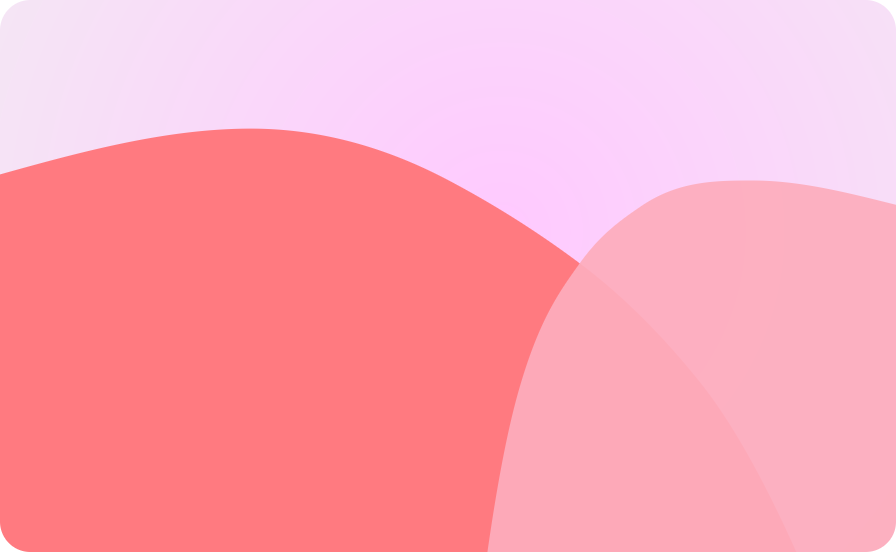
Write a Shadertoy shader that draws this background.

```glsl
const vec3 CORAL = vec3(1.0, 0.478, 0.502);
const vec3 ROSE = vec3(0.991, 0.677, 0.739);
const vec3 ORCHID = vec3(1.0, 0.788, 1.0);
const vec3 MIST = vec3(0.96, 0.90, 0.96);
const vec3 PAPER = vec3(1.0);
const float ROSE_OPACITY = 0.93;
const int KNOTS = 6;

// Cubic between two knots, each holding x, height and slope
float hermite(vec3 a, vec3 b, float x) {
    float span = b.x - a.x;
    float t = (x - a.x) / span;
    float s = 1.0 - t;
    return s * s * ((1.0 + 2.0 * t) * a.y + t * span * a.z)
         + t * t * ((3.0 - 2.0 * t) * b.y - s * span * b.z);
}

// Smooth ridge height, extended in a straight line past both ends
float ridge(vec3 knots[KNOTS], float x) {
    vec3 first = knots[0];
    vec3 last = knots[KNOTS - 1];
    float inside = clamp(x, first.x, last.x);
    float height = first.y;
    for (int i = 0; i < KNOTS - 1; i++) {
        if (inside >= knots[i].x) height = hermite(knots[i], knots[i + 1], inside);
    }
    return height + min(x - first.x, 0.0) * first.z + max(x - last.x, 0.0) * last.z;
}

// Antialiased coverage, positive inside
float coverage(float d) {
    float pixel = max(length(vec2(dFdx(d), dFdy(d))), 1e-5);
    return clamp(0.5 + d / pixel, 0.0, 1.0);
}

float roundedBox(vec2 p, vec2 halfSize, float radius) {
    vec2 q = abs(p) - halfSize + radius;
    return length(max(q, 0.0)) + min(max(q.x, q.y), 0.0) - radius;
}

vec3 skyGlow(vec2 p, vec2 center, float reach) {
    return mix(ORCHID, MIST, clamp(length(p - center) / reach, 0.0, 1.0));
}

void mainImage(out vec4 fragColor, in vec2 fragCoord) {
    vec2 uv = fragCoord / iResolution.xy;
    vec2 aspect = vec2(iResolution.x / iResolution.y, 1.0);

    // Sky
    vec3 color = skyGlow(uv * aspect, vec2(0.56, 0.58) * aspect, 1.0);

    // Broad back hill
    vec3 backHill[KNOTS] = vec3[KNOTS](
        vec3(0.0, 0.684, 0.454), vec3(0.28, 0.767, 0.0),
        vec3(0.501, 0.673, -0.859), vec3(0.647, 0.523, -1.215),
        vec3(0.781, 0.308, -2.025), vec3(0.898, -0.034, -3.73));
    color = mix(color, CORAL, coverage(ridge(backHill, uv.x) - uv.y));

    // Translucent front hill
    vec3 frontHill[KNOTS] = vec3[KNOTS](
        vec3(0.544, 0.0, 11.34), vec3(0.579, 0.293, 5.67),
        vec3(0.647, 0.523, 2.27), vec3(0.716, 0.627, 1.1),
        vec3(0.84, 0.673, 0.0), vec3(1.0, 0.629, -0.405));
    color = mix(color, ROSE, ROSE_OPACITY * coverage(ridge(frontHill, uv.x) - uv.y));

    // Rounded card corners
    float card = roundedBox((uv - 0.5) * aspect, 0.5 * aspect, 0.055);
    fragColor = vec4(mix(PAPER, color, coverage(-card)), 1.0);
}
```
